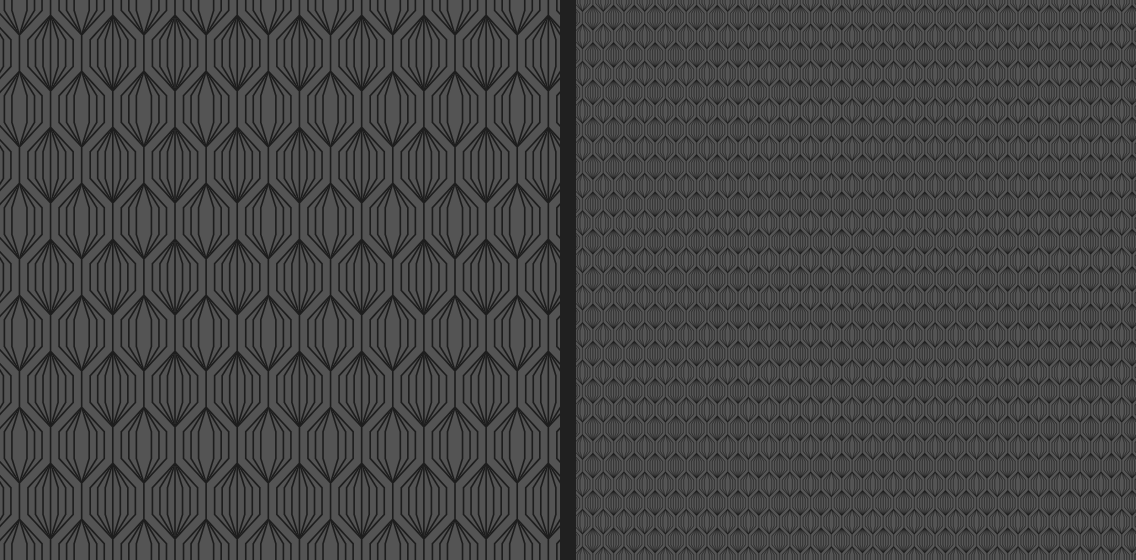
Left: one tile. Right: repeated 3 by 3.
Reproduce this pattern procedurally as a three.js fragment shader.

```glsl
// Staggered columns of faceted lantern shapes in fine dark lines on flat grey.
varying vec2 vUv;

const vec2 REPEATS = vec2(9.0, 5.0);         // whole repeats across and up
const vec2 ORIGIN = vec2(0.8125, 0.526);     // first ribbed lantern, in repeats
const vec3 GROUND_COLOR = vec3(0.328);
const vec3 LINE_COLOR = vec3(0.115);

// Lengths below are in units of one repeat's width.
const float LINE_WIDTH = 0.0262;
const float RIB_SPACING = 0.121;
const int RIB_PAIRS = 3;
const float HALF_HEIGHT = 0.609;             // lantern centre to tip
const float HALF_STRAIGHT = 0.215;           // lantern centre to bend

float segmentDistance(vec2 p, vec2 a, vec2 b) {
  vec2 ab = b - a;
  return length(p - a - ab * clamp(dot(p - a, ab) / dot(ab, ab), 0.0, 1.0));
}

// Folded position relative to the nearest lantern centre.
vec2 foldToLantern(vec2 cell) {
  vec2 local = fract(cell + 0.5) - 0.5;
  return abs(local) * vec2(1.0, REPEATS.x / REPEATS.y);
}

// Bent ribs on both sides, all meeting at the two tips.
float ribDistance(vec2 p) {
  vec2 tip = vec2(0.0, HALF_HEIGHT);
  float d = 1.0;
  for (int i = 1; i <= RIB_PAIRS; i++) {
    float x = float(i) * RIB_SPACING;
    vec2 bend = vec2(x, HALF_STRAIGHT);
    d = min(d, segmentDistance(p, vec2(x, 0.0), bend));
    d = min(d, segmentDistance(p, bend, tip));
  }
  return d;
}

// Vertical stem on the axis, beginning at the given height from the centre.
float stemDistance(vec2 p, float start) {
  return length(vec2(p.x, max(start - p.y, 0.0)));
}

void main() {
  vec2 cell = vUv * REPEATS - ORIGIN;
  vec2 ribbed = foldToLantern(cell);
  vec2 hollow = foldToLantern(cell + 0.5);

  // The stem crosses ribbed lanterns but stops at the tips of hollow ones.
  float d = min(ribDistance(ribbed), stemDistance(ribbed, 0.0));
  d = min(d, min(ribDistance(hollow), stemDistance(hollow, HALF_HEIGHT)));

  // Line coverage, smoothed over one screen sample.
  float blur = max(fwidth(vUv.x) * REPEATS.x, 1e-5);
  float ink = clamp((0.5 * LINE_WIDTH - d) / blur + 0.5, 0.0, 1.0);
  gl_FragColor = vec4(mix(GROUND_COLOR, LINE_COLOR, ink), 1.0);
}
```
